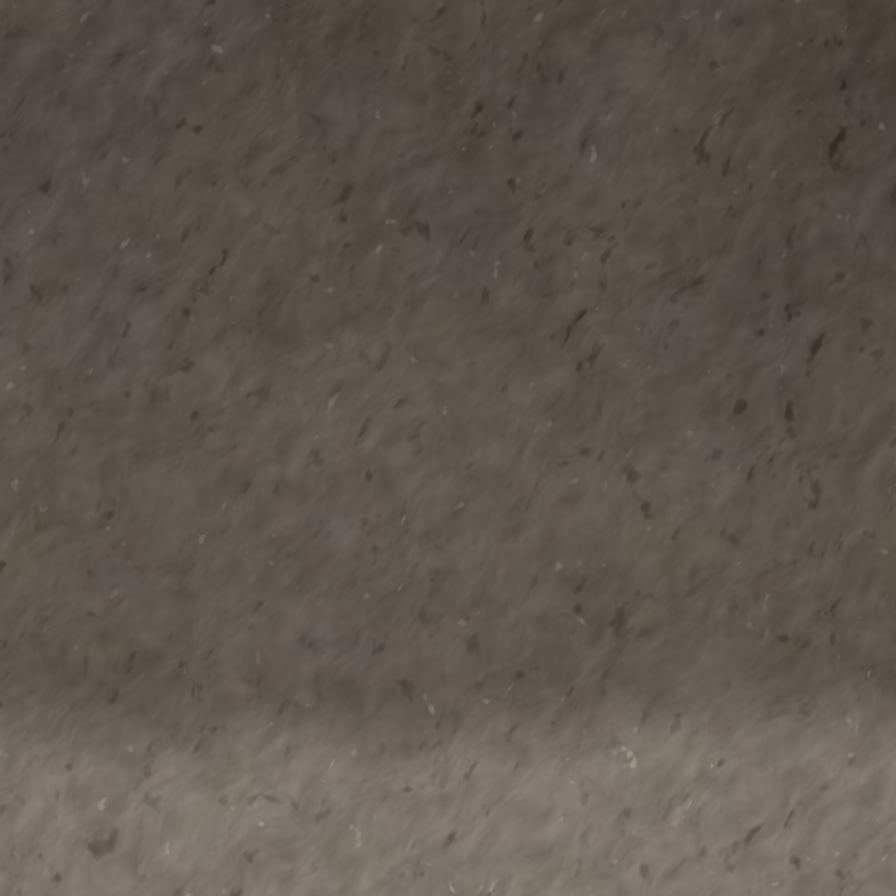
Give the GLSL for this texture, as a Shadertoy shader.

```glsl
// Worn grey-brown stone: a dim slab above a paler band along the bottom edge.
// Slanted value noise makes the grain, pits and streaks; the slope of the grain
// gives soft relief, and broad noise shifts the tint between olive and mauve.

float hash(vec2 p) {
    return fract(sin(dot(p, vec2(127.1, 311.7))) * 43758.5453);
}

float noise(vec2 p) {
    vec2 i = floor(p), f = fract(p);
    f = f * f * (3.0 - 2.0 * f);
    return mix(mix(hash(i), hash(i + vec2(1, 0)), f.x),
               mix(hash(i + vec2(0, 1)), hash(i + vec2(1, 1)), f.x), f.y);
}

float fbm(vec2 p) {
    float sum = 0.0, weight = 0.53;
    for (int i = 0; i < 3; i++) {
        sum += weight * noise(p);
        p = p * 1.83 + vec2(17.3, 9.1);
        weight *= 0.56;
    }
    return sum;
}

// Height of the fine surface, in slanted coordinates
float grain(vec2 p) {
    return fbm(p * vec2(58.0, 36.0));
}

void mainImage(out vec4 fragColor, in vec2 fragCoord) {
    vec2 uv = fragCoord / iResolution.xy;

    // Lean the coordinates along the grain and bend them slightly
    vec2 warp = vec2(noise(uv * 21.0), noise(uv * 21.0 + 40.0)) - 0.5;
    vec2 q = uv + 0.018 * warp;
    vec2 p = vec2(0.87 * q.x - 0.49 * q.y, 0.49 * q.x + 0.87 * q.y);

    // Broad light: dim at the top, pale below a soft uneven edge
    float edge = uv.y - 0.012 * uv.x + 0.035 * (fbm(uv * 9.0) - 0.5);
    float band = 1.0 - smoothstep(0.125, 0.235, edge);
    vec3 color = mix(vec3(0.372, 0.343, 0.308), vec3(0.318, 0.290, 0.265),
                     smoothstep(0.4, 0.95, uv.y));
    color = mix(color, vec3(0.492, 0.461, 0.424), band);
    color -= 0.018 * smoothstep(0.65, 1.0, uv.x) * (1.0 - band);

    // Cloudy patches, long slanted streaks and tint drift
    float patches = fbm(uv * vec2(7.0, 9.0) + 3.0) - 0.5;
    float streaks = fbm(p * vec2(30.0, 6.0) + 11.0) - 0.5;
    float tint = fbm(uv * 8.0 + 60.0) - 0.5;
    color += 0.045 * patches + 0.05 * streaks * smoothstep(0.1, 0.8, uv.y);
    color += tint * vec3(0.008, -0.004, 0.032);

    // Grain with relief lit from the upper left
    float height = grain(p);
    float relief = height - grain(p + vec2(-0.0035, 0.0025));
    float strength = mix(1.0, 1.35, band);
    color += strength * (0.075 * (height - 0.5) + 0.06 * relief);

    // Dark pits gathered in clusters, and sparse pale flecks
    float cluster = smoothstep(0.3, 0.7, fbm(uv * 13.0 + 25.0));
    float pits = smoothstep(0.64, 0.86, fbm(p * vec2(66.0, 40.0) + 80.0));
    float flecks = smoothstep(0.74, 0.9, fbm(p * vec2(72.0, 48.0) + 150.0));
    color -= strength * 0.085 * pits * (0.45 + 0.55 * cluster);
    color += strength * 0.09 * flecks * vec3(1.0, 0.98, 0.97);

    fragColor = vec4(clamp(color, 0.0, 1.0), 1.0);
}
```
